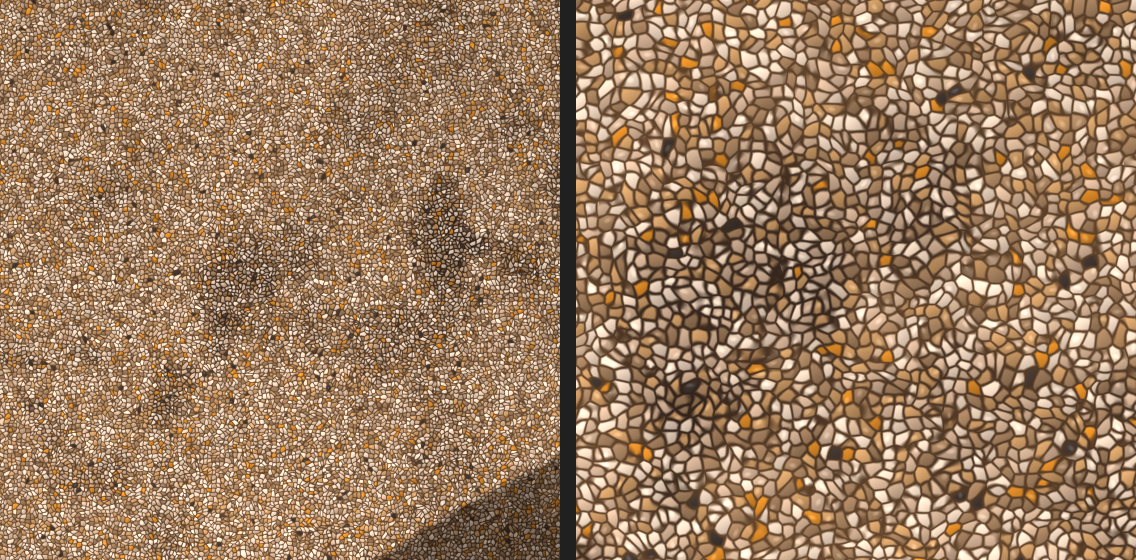
Left: the whole. Right: its middle third, enlarged.
A Shadertoy shader for this texture:

```glsl
// Sunlit ground of fine, tightly packed tan pebbles with damp dark stains.
// Grains are stretched Voronoi cells with shaded gaps; broad noise adds stains,
// and a soft curved edge cuts a shadow across the lower right corner.

#define GRAINS 132.0
#define STRETCH 1.28
#define JITTER 0.85
#define GAP_WIDTH 0.36
#define STAIN_SCALE 8.0
#define STAIN_STRENGTH 0.85
#define GAP_COLOR vec3(0.36, 0.25, 0.155)
#define STAIN_COLOR vec3(0.15, 0.105, 0.085)
#define SHADOW_TINT vec3(0.60, 0.59, 0.58)

vec3 hash3(vec2 p) {
    vec3 q = fract(p.xyx * vec3(0.1031, 0.1030, 0.0973));
    q += dot(q, q.yxz + 33.33);
    return fract((q.xxy + q.yzz) * q.zyx);
}

float valueNoise(vec2 p) {
    vec2 cell = floor(p), f = fract(p);
    f = f * f * (3.0 - 2.0 * f);
    float low = mix(hash3(cell).x, hash3(cell + vec2(1, 0)).x, f.x);
    float high = mix(hash3(cell + vec2(0, 1)).x, hash3(cell + vec2(1, 1)).x, f.x);
    return mix(low, high, f.y);
}

float fbm(vec2 p) {
    float sum = 0.0, weight = 0.5;
    for (int i = 0; i < 4; i++) {
        sum += weight * valueNoise(p);
        p = mat2(0.8, 0.6, -0.6, 0.8) * p * 2.03 + 17.3;
        weight *= 0.5;
    }
    return sum / 0.9375;
}

// Mineral colour chosen by one random number
vec3 mineral(float pick) {
    if (pick < 0.30) return vec3(0.94, 0.84, 0.75);
    if (pick < 0.58) return vec3(0.81, 0.68, 0.57);
    if (pick < 0.78) return vec3(0.78, 0.59, 0.39);
    if (pick < 0.95) return vec3(0.63, 0.49, 0.36);
    if (pick < 0.99) return vec3(0.85, 0.53, 0.15);
    return vec3(0.24, 0.20, 0.18);
}

// Nearest stretched grain, shaded from its lit face to the gap around it
vec3 pebbles(vec2 uv, float stain) {
    vec2 p = uv * GRAINS;
    p += 0.7 * (vec2(valueNoise(p * 0.35), valueNoise(p * 0.35 + 91.0)) - 0.5);
    vec2 base = floor(p), nearestId = base, nearestOffset = vec2(0);
    float first = 9.0, second = 9.0;
    for (int y = -1; y <= 1; y++)
    for (int x = -1; x <= 1; x++) {
        vec2 id = base + vec2(x, y);
        vec3 rnd = hash3(id + 7.0);
        vec2 offset = p - id - 0.5 - JITTER * (rnd.xy - 0.5);
        float angle = 3.14159 * rnd.z;
        vec2 axis = vec2(cos(angle), sin(angle));
        vec2 local = vec2(dot(offset, axis), dot(offset, vec2(-axis.y, axis.x)));
        float d = length(local * vec2(1.0 / STRETCH, STRETCH));
        if (d < first) {
            second = first;
            first = d;
            nearestId = id;
            nearestOffset = offset;
        } else second = min(second, d);
    }
    vec3 rnd = hash3(nearestId + 251.0);
    vec3 face = mineral(rnd.x) * mix(0.90, 1.10, rnd.y);
    face *= 1.0 + 0.20 * dot(nearestOffset, vec2(-0.5, 0.85));
    face += 0.13 * step(0.75, rnd.z) * smoothstep(0.35, 0.05, first);
    face *= 1.0 - 0.16 * stain;
    vec3 gap = mix(GAP_COLOR, STAIN_COLOR, stain);
    float body = smoothstep(0.04 * stain, GAP_WIDTH * (1.0 + 0.35 * stain), second - first);
    return mix(gap, face, body);
}

void mainImage(out vec4 fragColor, in vec2 fragCoord) {
    vec2 uv = fragCoord / iResolution.y;

    // Stains gather along a gently rising band
    float band = uv.y - 0.26 - 0.38 * uv.x;
    float gather = 0.35 + 0.65 * exp(-band * band / 0.022);
    float stain = smoothstep(0.47, 0.74, fbm(uv * STAIN_SCALE + 3.7));
    stain *= gather * STAIN_STRENGTH;

    // Four samples per pixel soften the grain edges
    vec3 color = vec3(0);
    for (int i = 0; i < 4; i++) {
        vec2 shift = (vec2(i % 2, i / 2) - 0.5) * 0.55;
        color += 0.25 * pebbles((fragCoord + shift) / iResolution.y, stain);
    }

    // Broad light: brightest near the bottom, slightly mottled
    vec2 fromGlow = uv - vec2(0.40, 0.08);
    color *= 0.97 + 0.11 * exp(-dot(fromGlow, fromGlow) * 5.0);
    color *= 1.0 + 0.14 * (fbm(uv * 5.0 + 40.0) - 0.5);

    // Cast shadow with a slightly bowed, ragged edge
    float run = uv.x - 0.67;
    float shadowLine = 0.66 * run - 0.27 * run * run;
    shadowLine += 0.008 * (valueNoise(uv * 45.0) - 0.5);
    float shade = smoothstep(-0.007, 0.009, shadowLine - uv.y);
    color *= mix(vec3(1), SHADOW_TINT, shade);

    fragColor = vec4(clamp(color, 0.0, 1.0), 1.0);
}
```
